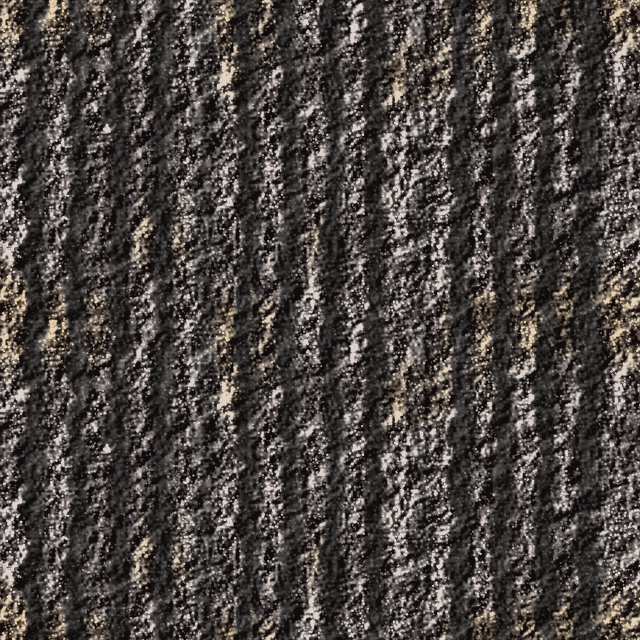
Reproduce this texture procedurally as a WebGL 2 fragment shader.

```glsl
#version 300 es
precision highp float;
// Rough, gritty earth raked into vertical furrows, lit from the upper left.

uniform vec2 u_resolution;
out vec4 fragColor;

const float FURROWS = 15.0;        // furrow slots across the canvas
const float FIRST_FURROW = 0.82;   // centre of the first furrow, in slots
const float TILE_HEIGHT = 0.5;     // the surface repeats twice going up
const float HALF_WIDTH = 0.21;     // furrow half width, in slots
const float WIDE_HALF_WIDTH = 0.30;
const float WIDE_FURROW = 13.0;    // index of the one broad furrow
const float SHALLOW_EVERY = 5.0;   // every fifth furrow is partly filled in
const float GRAIN_SCALE = 220.0;   // grains across the canvas
const float FURROW_TONE = 0.155;
const float RIDGE_TONE = 0.245;
const vec2 LIGHT_STEP = vec2(0.0024, -0.0015);
const vec3 DARK = vec3(0.13, 0.11, 0.11);
const vec3 PALE = vec3(0.80, 0.76, 0.74);
const vec3 OCHRE_TINT = vec3(1.05, 0.99, 0.86);
const vec3 ASH_TINT = vec3(0.96, 1.01, 1.01);

vec2 hash2(vec2 c) {
  vec3 p = fract(c.xyx * vec3(0.1031, 0.1030, 0.0973));
  p += dot(p, p.yzx + 33.33);
  return fract((p.xx + p.yz) * p.zy);
}

// Lattice cell wrapped to the tile, with an offset unique to each scale.
vec2 wrapCell(vec2 c, float scale) {
  return mod(c, scale * vec2(1.0, TILE_HEIGHT)) + scale * 1.7;
}

// Smooth value noise that tiles; scale must be an even integer.
float noise(vec2 uv, float scale) {
  vec2 cell = floor(uv * scale);
  vec2 f = fract(uv * scale);
  f = f * f * (3.0 - 2.0 * f);
  float a = hash2(wrapCell(cell, scale)).x;
  float b = hash2(wrapCell(cell + vec2(1, 0), scale)).x;
  float c = hash2(wrapCell(cell + vec2(0, 1), scale)).x;
  float d = hash2(wrapCell(cell + vec2(1, 1), scale)).x;
  return mix(mix(a, b, f.x), mix(c, d, f.x), f.y);
}

// Cellular noise: distance to the nearest grain, and that grain's random value.
vec2 grains(vec2 uv, float scale) {
  vec2 cell = floor(uv * scale);
  vec2 f = fract(uv * scale);
  vec2 nearest = vec2(9.0, 0.0);
  for (int y = -1; y <= 1; y++) {
    for (int x = -1; x <= 1; x++) {
      vec2 o = vec2(x, y);
      vec2 rnd = hash2(wrapCell(cell + o, scale));
      float dist = length(o + rnd - f);
      if (dist < nearest.x) nearest = vec2(dist, fract(rnd.x * 7.3 + rnd.y * 5.1));
    }
  }
  return nearest;
}

// Clods, crumbs and grit stacked into one height.
float soilHeight(vec2 uv) {
  return 0.75 * noise(uv, 44.0) + 0.38 * noise(uv, 104.0) + 0.28 * noise(uv, 230.0);
}

// 0 in a furrow, 1 on a ridge: steep on the left bank, gentle on the right.
float ridgeProfile(vec2 uv) {
  float wobble = 0.22 * (noise(uv, 26.0) - 0.5) + 0.22 * (noise(uv, 84.0) - 0.5);
  float slot = uv.x * FURROWS - FIRST_FURROW + wobble;
  float index = mod(floor(slot + 0.5), FURROWS);
  float d = fract(slot + 0.5) - 0.5;
  float halfWidth = index == WIDE_FURROW ? WIDE_HALF_WIDTH : HALF_WIDTH;
  float shallow = step(SHALLOW_EVERY - 1.5, mod(index, SHALLOW_EVERY));
  float depth = 1.0 - shallow * (0.25 + 0.6 * index / FURROWS);
  float leftBank = smoothstep(-halfWidth - 0.12, -halfWidth + 0.04, d);
  float rightBank = 1.0 - smoothstep(0.02, halfWidth + 0.19, d);
  return 1.0 - depth * leftBank * rightBank;
}

void main() {
  vec2 uv = gl_FragCoord.xy / u_resolution;
  float ridge = ridgeProfile(uv);

  // Broad patches leave some stretches of ridge bright and others worn dark.
  float patches = 0.55 * noise(uv, 10.0) + 0.45 * noise(uv, 34.0);
  float exposure = ridge * mix(0.5, 1.3, smoothstep(0.2, 0.75, patches));

  // Directional relief, stronger on the lit faces.
  float relief = soilHeight(uv + LIGHT_STEP) - soilHeight(uv - LIGHT_STEP);
  relief *= relief > 0.0 ? mix(0.5, 2.1, exposure) : mix(0.5, 1.3, ridge);

  // Pale mineral grains, sparse and dim inside the furrows.
  vec2 grain = grains(uv, GRAIN_SCALE);
  float speck = (1.0 - smoothstep(0.15, 0.65, grain.x)) * pow(grain.y, mix(5.0, 1.8, ridge));
  float tone = mix(FURROW_TONE, RIDGE_TONE, exposure) + relief;
  tone += speck * mix(0.2, 0.6, exposure);
  tone -= 0.07 * (1.0 - grain.y) * smoothstep(0.3, 0.8, grain.x);

  // Tone to colour, with ochre streaks on ridges and ashy furrows.
  float range = dot(PALE - DARK, vec3(1.0 / 3.0));
  float level = (tone - dot(DARK, vec3(1.0 / 3.0))) / range;
  vec3 color = mix(DARK, PALE, clamp(level, -0.1, 1.1));
  float ochre = smoothstep(0.5, 0.85, noise(uv, 8.0)) * ridge;
  color *= mix(vec3(1.0), OCHRE_TINT, ochre);
  color *= mix(ASH_TINT, vec3(1.0), ridge);
  fragColor = vec4(color, 1.0);
}
```
